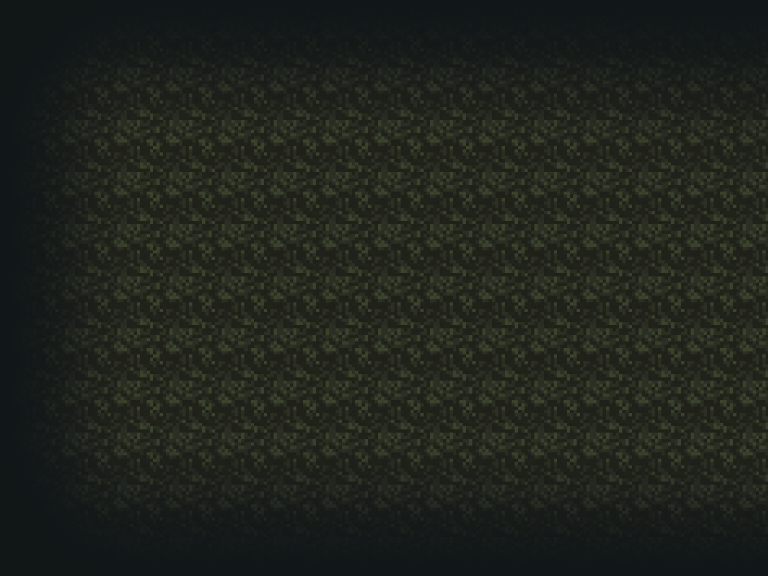
Give the GLSL for this pattern, as a Shadertoy shader.

```glsl
// Dark woven camouflage: one square tile of hashed blocks, repeated over the canvas.
// Short horizontal runs break up the ground; light blocks gather on a slanted cluster.
// A rounded blue-black shade swallows the left, top and bottom; the right stays open.
#define TILE_SIZE 0.0905
#define CELLS 16.0
#define CLUSTER_CENTRE vec2(0.46, 0.53)
#define CLUSTER_GAIN 0.20
#define LEAF_GAIN 0.42
#define SEED 23.0
#define SAMPLES 3
#define FADE_LEFT 0.25
#define FADE_TOP 0.25
#define FADE_BOTTOM 0.29

const vec3 SHADE  = vec3(0.066, 0.086, 0.092);
const vec3 GROUND = vec3(0.126, 0.132, 0.102);
const vec3 MOSS   = vec3(0.170, 0.182, 0.138);
const vec3 LEAF   = vec3(0.228, 0.258, 0.172);

float hash(vec2 p) {
    vec3 q = fract(vec3(p.xyx) * 0.1031);
    q += dot(q, q.yzx + 33.33);
    return fract((q.x + q.y) * q.z);
}

// Extra density of light blocks along a slanted cluster, wrapped at the tile border
float clusterDensity(vec2 tilePos) {
    vec2 d = fract(tilePos - CLUSTER_CENTRE + 0.5) - 0.5;
    float along = (d.x + d.y) * 0.707;
    float across = (d.y - d.x) * 0.707;
    return exp(-along * along * 6.0 - across * across * 24.0);
}

// Colour of the repeating block pattern
vec3 camouflage(vec2 uv) {
    vec2 cell = mod(floor(uv / TILE_SIZE * CELLS), CELLS);
    float stagger = mod(cell.y, 2.0);
    float runIndex = floor(mod(cell.x + stagger, CELLS) * 0.5);
    float single = hash(cell + SEED);
    float run = hash(vec2(runIndex, cell.y) + SEED * 9.0);
    float density = clusterDensity((cell + 0.5) / CELLS) - 0.25;

    // Lit blocks are moss; an independent hash lifts some of them to leaf
    float lit = step(0.53, mix(single, run, 0.45) + CLUSTER_GAIN * density);
    float leaf = step(0.66, hash(cell + SEED * 3.0) + LEAF_GAIN * density);
    vec3 color = mix(GROUND, mix(MOSS, LEAF, leaf), lit);
    return color * (0.95 + 0.10 * hash(cell + 41.0));
}

// Light left after the edge shade: 0 is hidden, 1 is clear
float edgeLight(vec2 uv, float aspect) {
    float right = uv.x / aspect;
    float left = clamp(1.0 - uv.x / FADE_LEFT, 0.0, 1.0);
    float top = clamp(1.0 - (1.0 - uv.y) / FADE_TOP, 0.0, 1.0);
    float bottom = clamp(1.0 - uv.y / (FADE_BOTTOM - 0.06 * right), 0.0, 1.0);
    float clear = smoothstep(0.0, 1.0, 1.0 - length(vec2(left, max(top, bottom))));
    float topRight = smoothstep(0.55, 1.0, right) * smoothstep(0.6, 1.0, uv.y);
    return clear * (1.0 - 0.35 * topRight);
}

void mainImage(out vec4 fragColor, in vec2 fragCoord) {
    float aspect = iResolution.x / iResolution.y;

    // Average a small grid of samples to smooth the block edges
    vec3 pattern = vec3(0.0);
    for (int j = 0; j < SAMPLES; j++) {
        for (int i = 0; i < SAMPLES; i++) {
            vec2 offset = (vec2(i, j) + 0.5) / float(SAMPLES) - 0.5;
            pattern += camouflage((fragCoord + offset) / iResolution.y);
        }
    }
    pattern /= float(SAMPLES * SAMPLES);

    // Sink the pattern into the shade
    float light = edgeLight(fragCoord / iResolution.y, aspect);
    fragColor = vec4(mix(SHADE, pattern, light), 1.0);
}
```
